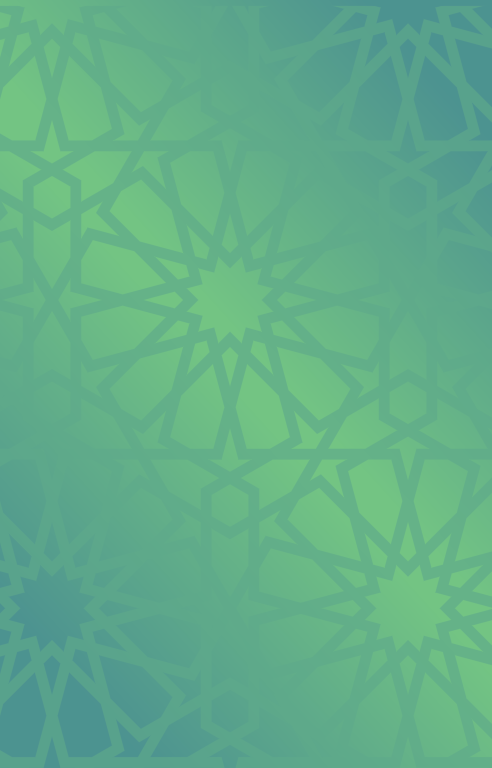
This pattern is drawn by a Shadertoy shader. Its source:

```glsl
const float PI = 3.14159265;

// Layout, in canvas widths
const float SPACING = 0.7236;
const vec2 ROSETTE_CENTER = vec2(0.4675, 0.9512);
const float PATTERN_TOP = 1.549;

// Rosette, in units of the spacing
const float RING_APOTHEM = 0.4330127;
const float STAR_APOTHEM = 0.078;
const float HALF_LINE = 0.0152;

// Diagonal glow, in canvas widths
const vec2 GLOW_NORMAL = vec2(0.74, 0.67);
const float GLOW_OFFSET = 0.910;
const float GLOW_CORE = 0.04;
const float GLOW_REACH = 0.68;

// Colours
const vec3 TEAL = vec3(0.300, 0.575, 0.565);
const vec3 GREEN = vec3(0.450, 0.768, 0.515);
const float LINE_TONE = 0.46;
const float LINE_OPACITY = 0.66;

// Offset from the nearest point of a triangular lattice
vec2 hexCell(vec2 p) {
    vec2 period = vec2(1.0, sqrt(3.0));
    vec2 a = mod(p + 0.5 * period, period) - 0.5 * period;
    vec2 b = mod(p, period) - 0.5 * period;
    return dot(a, a) < dot(b, b) ? a : b;
}

// Fold into a half sector of the twelvefold symmetry
vec2 foldTwelve(vec2 p) {
    float sector = PI / 6.0;
    float angle = atan(p.y, p.x) + 0.5 * sector;
    angle = abs(mod(angle, sector) - 0.5 * sector);
    return length(p) * vec2(cos(angle), sin(angle));
}

// Distance to the centre lines of the strapwork
float strapDistance(vec2 p) {
    p = foldTwelve(hexCell(p));
    float s15 = sin(PI / 12.0);
    float c15 = cos(PI / 12.0);

    // Petal outline, crossing its neighbour on the sector axis
    float crossing = STAR_APOTHEM / s15;
    float sides = s15 * abs(p.x - crossing) - c15 * p.y;
    float petal = abs(max(p.x - RING_APOTHEM, sides));

    // Central twelve-pointed star
    float star = abs(p.x - p.y - STAR_APOTHEM * sqrt(2.0)) * sqrt(0.5);

    // Outer ring crossings and the small hexagons between rosettes
    vec2 tilt = vec2(cos(PI / 6.0), sin(PI / 6.0));
    float ring = abs(dot(p, tilt) - RING_APOTHEM);
    float hexagon = abs(dot(p, vec2(tilt.x, -tilt.y)) - RING_APOTHEM);

    return min(min(petal, star), min(ring, hexagon));
}

void mainImage(out vec4 fragColor, in vec2 fragCoord) {
    vec2 uv = fragCoord / iResolution.x;
    float pixel = 1.0 / iResolution.x;

    // Background glow, fading evenly to both sides of the diagonal
    float glowDistance = abs(dot(uv, GLOW_NORMAL) - GLOW_OFFSET);
    float tone = clamp((GLOW_REACH - glowDistance) / (GLOW_REACH - GLOW_CORE), 0.0, 1.0);

    // Straps pull the tone toward the middle
    float d = (strapDistance((uv - ROSETTE_CENTER) / SPACING) - HALF_LINE) * SPACING;
    float strap = 1.0 - smoothstep(-0.7 * pixel, 0.7 * pixel, d);
    strap *= 1.0 - smoothstep(-0.7 * pixel, 0.7 * pixel, uv.y - PATTERN_TOP);
    tone = mix(tone, LINE_TONE, strap * LINE_OPACITY);

    fragColor = vec4(mix(TEAL, GREEN, tone), 1.0);
}
```
